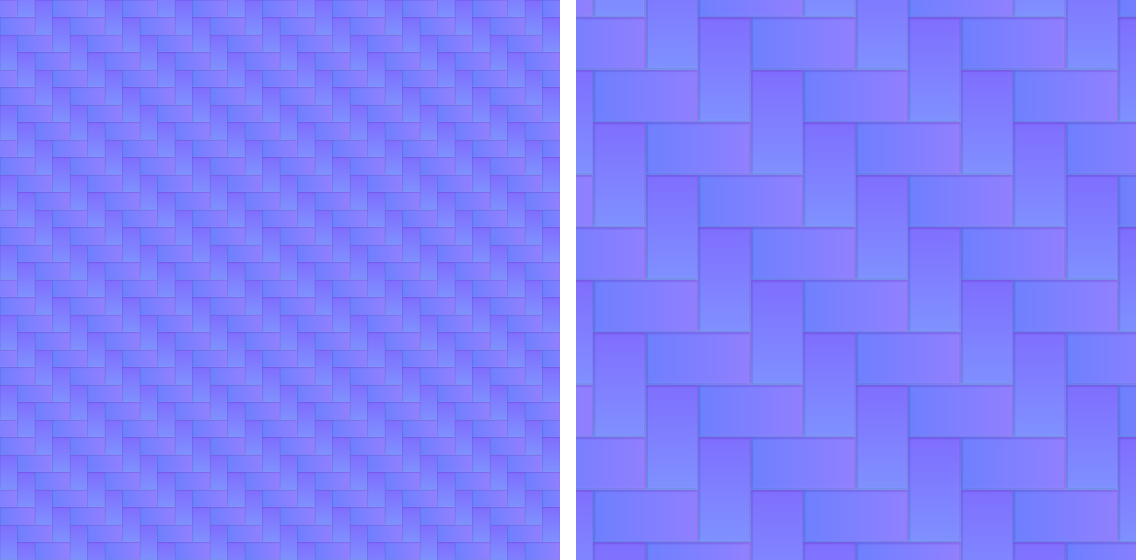
Left: the whole. Right: its middle third, enlarged.
This texture map is drawn by a Shadertoy shader. Its source:

```glsl
#define CELLS 32.0        // grid cells across the canvas
#define TWILL 4.0         // cells in one diagonal repeat
#define CURVE 0.135       // slope at the ends of a strip
#define BEVEL 0.09        // extra slope at the strip edges
#define BEVEL_WIDTH 0.07  // in cells
#define SEAM_WIDTH 0.035  // in cells
#define SEAM_SHADE 0.07   // darkening along the seams
#define TILT 0.012        // random lean of each strip

float hash(vec2 p) {
    return fract(sin(dot(p, vec2(127.1, 311.7))) * 43758.5453);
}

void mainImage(out vec4 fragColor, in vec2 fragCoord) {
    // Grid coordinates, with y running downward
    vec2 uv = fragCoord / iResolution.xy;
    vec2 grid = vec2(uv.x, 1.0 - uv.y) * CELLS;
    float pixel = CELLS / iResolution.y;
    vec2 cell = floor(grid);
    vec2 local = grid - cell;

    // Twill phase: 3,0 = left,right of a flat strip; 2,1 = top,bottom of an upright one
    float phase = mod(cell.x - cell.y, TWILL);
    bool flatStrip = phase < 0.5 || phase > 2.5;
    bool firstHalf = phase > 1.5;
    vec2 axis = flatStrip ? vec2(1.0, 0.0) : vec2(0.0, 1.0);

    // Position measured from the strip centre
    vec2 centre = 0.5 * (1.0 - axis) + (firstHalf ? axis : vec2(0.0));
    vec2 fromCentre = local - centre;
    vec2 halfSize = 0.5 + 0.5 * axis;
    vec2 edge = halfSize - abs(fromCentre);
    vec2 strip = mod(cell - (firstHalf ? vec2(0.0) : axis), CELLS);

    // Bowed strip, slight lean and bevelled rim
    vec2 slope = CURVE * axis * fromCentre;
    slope += TILT * (vec2(hash(strip), hash(strip + 19.7)) - 0.5);
    vec2 rim = 1.0 - smoothstep(vec2(0.0), vec2(BEVEL_WIDTH + 0.5 * pixel), edge);
    slope += BEVEL * sign(fromCentre) * rim;

    // Encode the normal and shade the seams
    vec3 normal = vec3(slope, sqrt(1.0 - dot(slope, slope)));
    vec3 color = 0.5 + 0.5 * normal;
    float seam = 1.0 - smoothstep(SEAM_WIDTH - 0.5 * pixel, SEAM_WIDTH + 0.5 * pixel, min(edge.x, edge.y));
    color *= 1.0 - SEAM_SHADE * seam;

    fragColor = vec4(color, 1.0);
}
```
